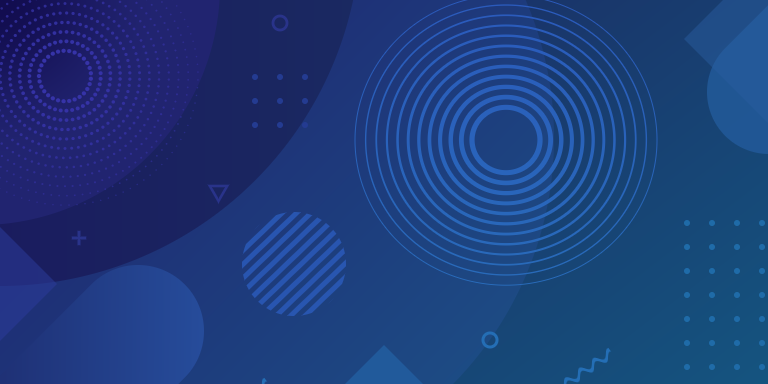
Give the GLSL for this background, as a WebGL 1 fragment shader.

```glsl
precision highp float;
// Abstract blue backdrop: large overlapping discs under thin rings, dotted rings,
// pills, diamonds and small outline marks. Every part is a signed distance
// painted in order by one antialiased helper.
uniform vec2 u_resolution;

const float TAU = 6.2831853;
const float HEIGHT = 3.84; // canvas height in drawing units, y pointing down

void paint(inout vec3 base, vec3 ink, float dist, float alpha) {
    float pixel = HEIGHT / u_resolution.y;
    base = mix(base, ink, alpha * clamp(0.5 - dist / pixel, 0.0, 1.0));
}

float disc(vec2 p, float radius) { return length(p) - radius; }

float ring(vec2 p, float radius, float halfWidth) {
    return abs(length(p) - radius) - halfWidth;
}

float diamond(vec2 p, float radius) {
    return (abs(p.x) + abs(p.y) - radius) * 0.7071;
}

// Round-ended bar running endlessly from the origin along dir
float pill(vec2 p, vec2 dir, float radius) {
    return length(p - dir * max(dot(p, dir), 0.0)) - radius;
}

float dotGrid(vec2 p, vec2 pitch, vec2 count) {
    vec2 cell = clamp(floor(p / pitch + 0.5), vec2(0.0), count - 1.0);
    return length(p - cell * pitch) - 0.03;
}

float plusSign(vec2 p) {
    p = abs(p);
    return max(max(p.x, p.y) - 0.072, min(p.x, p.y) - 0.015);
}

float triangleOutline(vec2 p) {
    float inside = max(-p.y, 0.866 * abs(p.x) + 0.5 * p.y) - 0.05;
    return abs(inside) - 0.013;
}

float squiggle(vec2 p) {
    float along = dot(p, vec2(0.82, -0.57));
    float across = dot(p, vec2(0.57, 0.82));
    float wave = abs(across - 0.035 * sin(along * TAU / 0.17)) * 0.7 - 0.014;
    return max(wave, abs(along) - 0.31);
}

float stripedDisc(vec2 p) {
    float band = fract(dot(p, vec2(0.69, 0.72)) / 0.1);
    return max((abs(band - 0.5) - 0.25) * 0.1, disc(p, 0.52));
}

void main() {
    vec2 p = gl_FragCoord.xy * HEIGHT / u_resolution.y;
    p.y = HEIGHT - p.y;

    // Teal ground and the large discs
    float fall = clamp((p.x - 5.0) * 0.13 + p.y * 0.17, 0.0, 1.0);
    vec3 color = mix(vec3(0.10, 0.20, 0.41), vec3(0.08, 0.33, 0.50), fall);
    float sweep = clamp((p.x + p.y) * 0.13 - 0.25, 0.0, 1.0);
    vec3 blue = mix(vec3(0.12, 0.16, 0.45), vec3(0.11, 0.32, 0.53), sweep);
    paint(color, blue, min(disc(p - vec2(2.04, 1.38), 3.5), p.x - 2.04), 1.0);
    vec3 navy = mix(vec3(0.10, 0.11, 0.37), vec3(0.10, 0.16, 0.38), clamp(p.x / 3.5, 0.0, 1.0));
    paint(color, navy, disc(p - vec2(0.0, -0.75), 3.61), 1.0);
    vec3 violet = mix(vec3(0.07, 0.05, 0.31), vec3(0.13, 0.14, 0.44), smoothstep(0.0, 1.6, length(p)));
    paint(color, violet, disc(p - vec2(-0.2, -0.15), 2.4), 1.0);

    // Diamonds and pills
    vec2 rise = vec2(0.7071, -0.7071);
    paint(color, vec3(0.17, 0.23, 0.60), diamond(p - vec2(-0.43, 2.84), 1.0), 0.55);
    vec3 pillBlue = mix(vec3(0.12, 0.19, 0.46), vec3(0.15, 0.30, 0.61), clamp(p.x / 2.0, 0.0, 1.0));
    paint(color, pillBlue, pill(p - vec2(1.38, 3.31), -rise, 0.66), 0.95);
    paint(color, vec3(0.13, 0.36, 0.62), diamond(p - vec2(3.84, 4.45), 1.0), 0.9);
    paint(color, vec3(0.13, 0.35, 0.60), pill(p - vec2(7.69, 0.92), rise, 0.62), 0.85);
    paint(color, vec3(0.16, 0.36, 0.62), diamond(p - vec2(8.04, 0.39), 1.2), 0.5);

    // Slightly flattened ring sets, thinning outward
    vec2 ringPos = (p - vec2(5.06, 1.40)) * vec2(1.0, 1.04);
    vec2 dotPos = (p - vec2(0.65, 0.76)) * vec2(1.0, 1.03);
    float turn = atan(dotPos.y, dotPos.x) / TAU;
    vec3 ringBlue = mix(vec3(0.17, 0.36, 0.75), vec3(0.16, 0.43, 0.74), clamp(p.y / 3.0, 0.0, 1.0));
    for (int i = 0; i < 12; i++) {
        float k = float(i) / 11.0;
        paint(color, ringBlue, ring(ringPos, 0.34 + 1.17 * k, mix(0.026, 0.005, k)), 0.95);

        float radius = 0.26 + 1.07 * k;
        float count = floor(TAU * radius / mix(0.055, 0.08, k));
        float arc = (fract(turn * count) - 0.5) * TAU * radius / count;
        float bead = length(vec2(length(dotPos) - radius, arc)) - mix(0.021, 0.007, k);
        paint(color, vec3(0.21, 0.20, 0.66), bead, mix(1.0, 0.5, k));
    }

    // Striped disc and dot grids
    paint(color, vec3(0.16, 0.34, 0.70), stripedDisc(p - vec2(2.94, 2.64)), 0.95);
    paint(color, vec3(0.14, 0.23, 0.57), dotGrid(p - vec2(2.55, 0.77), vec2(0.25, 0.24), vec2(3.0)), 1.0);
    paint(color, vec3(0.12, 0.42, 0.66), dotGrid(p - vec2(6.87, 2.23), vec2(0.25, 0.24), vec2(4.0, 7.0)), 1.0);

    // Small outline marks
    vec3 markViolet = vec3(0.16, 0.20, 0.54);
    vec3 markBlue = vec3(0.14, 0.43, 0.71);
    paint(color, markViolet, ring(p - vec2(2.80, 0.23), 0.07, 0.014), 1.0);
    paint(color, markViolet, plusSign(p - vec2(0.79, 2.38)), 1.0);
    paint(color, markViolet, triangleOutline(p - vec2(2.185, 1.91)), 1.0);
    paint(color, markBlue, ring(p - vec2(4.90, 3.40), 0.07, 0.015), 1.0);
    paint(color, markBlue, min(squiggle(p - vec2(5.86, 3.70)), squiggle(p - vec2(2.42, 4.0))), 1.0);

    gl_FragColor = vec4(color, 1.0);
}
```
